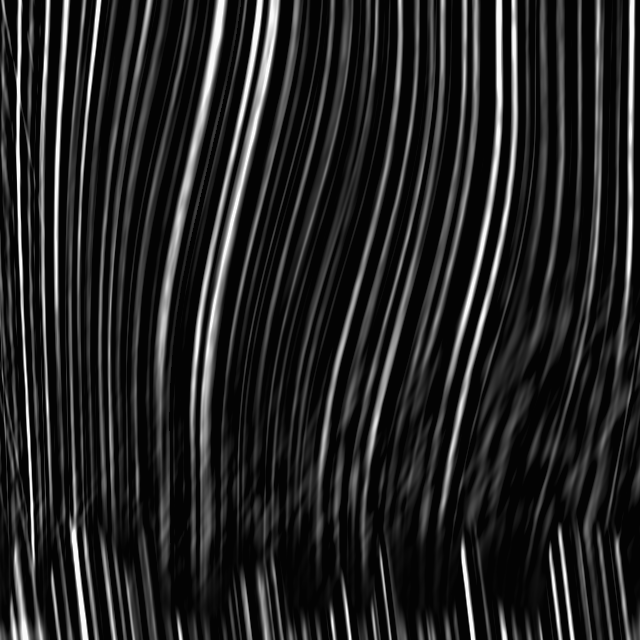
Give the GLSL for this texture, as a three.js fragment shader.

```glsl
varying vec2 vUv;

const float MAIN_COUNT = 38.0;    // strong strands across the canvas
const float FINE_COUNT = 83.0;    // faint strands between them
const float ROOT_COUNT = 46.0;    // short strands along the lower edge
const float SWEEP = 0.125;        // sideways travel of a strand
const float SWEEP_SPAN = 0.42;    // half height of the bend
const float HALO_DEPTH = 0.34;    // dark fringe beside each strand
const float GRAIN_GAIN = 0.42;
const vec3 INK = vec3(0.012);
const vec3 LIGHT = vec3(0.98);

float hash(vec2 p) {
  vec3 q = fract(p.xyx * vec3(0.1031, 0.1030, 0.0973));
  q += dot(q, q.yzx + 33.33);
  return fract((q.x + q.y) * q.z);
}

float noise(vec2 p) {
  vec2 i = floor(p);
  vec2 f = fract(p);
  f = f * f * (3.0 - 2.0 * f);
  float low = mix(hash(i), hash(i + vec2(1.0, 0.0)), f.x);
  float high = mix(hash(i + vec2(0.0, 1.0)), hash(i + vec2(1.0, 1.0)), f.x);
  return mix(low, high, f.y);
}

// Bright core with a dark fringe, distance and width in cells
float strandProfile(float d, float width) {
  float r = d / width;
  return exp(-r * r) - HALO_DEPTH * exp(-r * r * 0.2);
}

// Row of strands with random place, width, strength and fading height
float strands(float u, float depth, float count, float seed, float fading) {
  float x = u * count;
  float cell = floor(x);
  float sum = 0.0;
  for (int i = -2; i <= 2; i++) {
    float id = cell + float(i);
    vec2 key = vec2(id + 60.0, seed);
    float strength = hash(key);
    float center = id + 0.5 + 0.55 * (hash(key + 11.3) - 0.5);
    float broad = step(mix(0.62, 0.9, smoothstep(0.2, 0.4, u)), hash(key + 23.7));
    float width = mix(0.17, 0.25, hash(key + 37.1)) * (1.0 + 0.75 * broad);
    float along = 0.7 + 0.6 * noise(vec2(depth * 3.5, id * 7.3 + seed));
    float start = mix(0.3, 0.75, hash(key + 51.9));
    float fade = 1.0 - fading * smoothstep(start, start + 0.3, depth);
    float amp = mix(0.28, 1.5, strength * strength) * along * fade;
    sum += amp * strandProfile(x - center, width);
  }
  return sum;
}

// Strand coordinate: the bend sinks lower towards the right
float strandCoordinate(vec2 p, float depth) {
  float middle = 0.08 + 0.62 * p.x;
  float bend = smoothstep(middle - SWEEP_SPAN, middle + SWEEP_SPAN, depth);
  float reach = SWEEP * smoothstep(-0.08, 0.25, p.x) * (1.0 - 0.45 * smoothstep(0.75, 1.0, p.x));
  float drift = 0.07 * depth * (1.0 - smoothstep(0.0, 0.5, p.x));
  float wobble = 0.007 * (noise(vec2(p.x * 7.0, depth * 4.0)) - 0.5);
  return p.x + reach * bend - drift + wobble;
}

void main() {
  vec2 p = vUv;
  float depth = 1.0 - p.y;
  float u = strandCoordinate(p, depth);

  // Areas where strands dissolve into grain
  float patches = noise(p * vec2(7.0, 6.0) + 4.0);
  float worn = smoothstep(0.42, 0.72, depth + 0.3 * (p.x - 0.6) + 0.2 * (patches - 0.5));
  float wornRight = worn * smoothstep(0.62, 0.82, p.x);
  float leftEdge = 1.0 - smoothstep(0.03, 0.09, p.x);

  // Long swept strands
  float ripple = 0.82 + 0.36 * noise(vec2(u * 260.0, depth * 38.0));
  float body = 1.2 * strands(u, depth, MAIN_COUNT, 3.0, 0.72) * ripple;
  body *= (1.0 - 0.6 * wornRight) * (1.0 + 0.25 * (1.0 - smoothstep(0.0, 0.3, depth)));
  float fine = strands(u + 0.018 * depth, depth, FINE_COUNT, 17.0, 0.35);
  body += 0.36 * fine * ripple;

  // Slanted grain, strongest low on the right
  float slant = u + 0.05 * depth;
  float grain = noise(vec2(slant * 125.0, depth * 16.0)) - 0.5;
  grain += 0.6 * (noise(vec2((p.x + 0.45 * depth) * 130.0, depth * 24.0 + 9.0)) - 0.5);
  body += GRAIN_GAIN * grain * (0.18 + 0.75 * worn + 0.3 * leftEdge) + 0.035 * worn;

  // Crossing strands at the left border
  float crossing = strands(p.x - 0.18 * depth, depth, FINE_COUNT, 29.0, 0.4);
  body += 0.4 * leftEdge * crossing;

  // Ragged gap, then short strands rising from the lower edge
  float ragged = noise(vec2(p.x * 38.0, 5.0));
  float fadeEnd = 0.86 + 0.1 * ragged;
  body *= 1.0 - 0.85 * smoothstep(fadeEnd - 0.12, fadeEnd, depth);
  float onset = mix(0.79, 0.94, smoothstep(0.1, 0.65, noise(vec2(p.x * 30.0, 21.0))));
  float rootMask = smoothstep(onset, onset + 0.06, depth);
  float rootU = p.x - 0.12 * (depth - 0.9);
  float roots = strands(rootU, depth, ROOT_COUNT, 41.0, 0.0);
  roots += 0.35 * strands(rootU, depth, FINE_COUNT, 53.0, 0.0);
  float glow = smoothstep(0.93, 1.0, depth) * smoothstep(0.5, 0.9, noise(vec2(p.x * 24.0, depth * 9.0)));
  body += rootMask * (1.35 * roots * ripple + 0.4 * glow);

  float value = clamp(body, 0.0, 1.0);
  gl_FragColor = vec4(mix(INK, LIGHT, value), 1.0);
}
```
